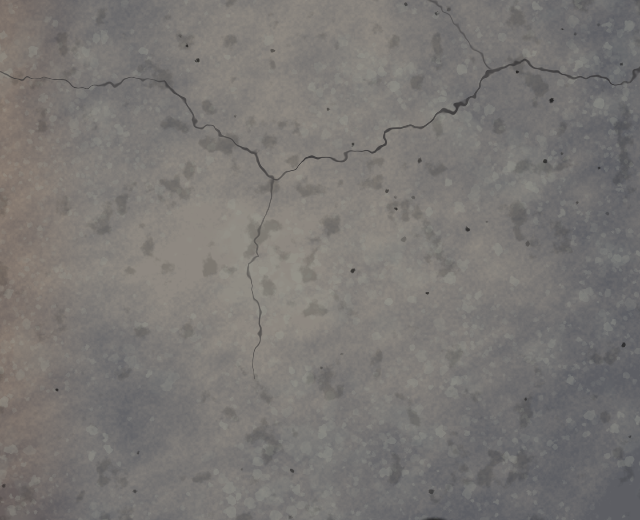
Write a Shadertoy shader that draws this texture.

```glsl
// Weathered grey concrete with pale flaking spots, dark pits and branching hairline cracks.

float hash(vec2 p) {
    vec3 q = fract(vec3(p.xyx) * 0.1031);
    q += dot(q, q.yzx + 33.33);
    return fract((q.x + q.y) * q.z);
}

float noise(vec2 p) {
    vec2 i = floor(p), f = fract(p);
    f = f * f * (3.0 - 2.0 * f);
    return mix(mix(hash(i), hash(i + vec2(1, 0)), f.x),
               mix(hash(i + vec2(0, 1)), hash(i + vec2(1, 1)), f.x), f.y);
}

float fbm(vec2 p) {
    float sum = 0.0, amp = 0.52;
    for (int i = 0; i < 5; i++) {
        sum += amp * noise(p);
        p = mat2(1.6, 1.2, -1.2, 1.6) * p + 17.3;
        amp *= 0.5;
    }
    return sum;
}

// Clustered ragged blobs, one candidate per grid cell
float blobs(vec2 p, float cells, float chance, float size) {
    vec2 g = p * cells, home = floor(g);
    float ragged = (noise(g * 3.0) - 0.5) * 0.4 + (noise(g * 7.0) - 0.5) * 0.15;
    float soft = max(0.07, cells / iResolution.y), cover = 0.0;
    for (int y = -1; y <= 1; y++)
    for (int x = -1; x <= 1; x++) {
        vec2 id = home + vec2(x, y);
        vec2 centre = id + vec2(hash(id + 3.7), hash(id + 91.3));
        float cluster = smoothstep(0.42, 0.75, fbm(centre / cells * 6.0 + 5.0));
        float present = step(hash(id + 47.1), chance * (0.12 + 2.0 * cluster));
        float radius = size * mix(0.35, 1.0, hash(id + 12.9));
        float d = length(g - centre) + ragged * size * 2.0 - radius;
        float strength = mix(0.3, 1.0, hash(id + 63.5));
        cover = max(cover, present * strength * (1.0 - smoothstep(-soft, soft, d)));
    }
    return cover;
}

float segment(vec2 p, vec2 a, vec2 b) {
    vec2 ap = p - a, ab = b - a;
    return length(ap - ab * clamp(dot(ap, ab) / dot(ab, ab), 0.0, 1.0));
}

float line(float d, float halfWidth) {
    float aa = 0.8 / iResolution.y;
    return 1.0 - smoothstep(halfWidth - aa, halfWidth + aa, d);
}

// Crack along a path, thinning from its first point to its last
float crack(vec2 p, vec2 path[7], float startWidth, float endWidth) {
    float cover = 0.0;
    for (int i = 0; i < 6; i++) {
        float width = mix(startWidth, endWidth, float(i) / 5.0);
        width *= 0.45 + 1.1 * noise(p * 38.0);
        cover = max(cover, line(segment(p, path[i], path[i + 1]), width));
    }
    return cover;
}

void mainImage(out vec4 fragColor, in vec2 fragCoord) {
    vec2 p = fragCoord / iResolution.y;

    // Broad light, cloudy stains and vertical streaks
    vec2 fall = (p - vec2(0.5, 0.66)) * vec2(1.8, 1.5);
    float tone = 0.97 * exp(-dot(fall, fall));
    tone += 0.85 * (fbm(p * 4.0) - 0.5);
    tone += 0.35 * (noise(p * vec2(11.0, 2.2) + 8.0) - 0.5) * smoothstep(0.5, 1.0, p.x);

    // Slanted mottling and fine grain
    vec2 slant = mat2(0.85, -0.53, 0.53, 0.85) * p;
    tone += 0.55 * (fbm(slant * vec2(17.0, 30.0)) - 0.5);
    tone += 0.22 * (noise(p * 190.0) - 0.5) + 0.12 * (noise(p * 390.0) - 0.5);
    vec3 color = mix(vec3(0.365, 0.37, 0.39), vec3(0.54, 0.52, 0.495), clamp(tone, 0.0, 1.1));
    color += vec3(0.035, 0.0, -0.025) * (1.0 - smoothstep(0.0, 0.2, p.x));

    // Pale worn haze and chipped flakes
    float worn = smoothstep(0.46, 0.68, fbm(p * 6.0 + 5.0));
    float haze = worn * smoothstep(0.47, 0.6, fbm(p * 19.0 + 31.0));
    float flakes = max(blobs(p, 40.0, 0.3, 0.44), 0.8 * blobs(p + 4.0, 78.0, 0.24, 0.42));
    color = mix(color, color * 0.6 + vec3(0.245, 0.25, 0.235), 0.4 * haze);
    color = mix(color, color * 0.5 + vec3(0.305, 0.31, 0.29), 0.72 * flakes);

    // Smudges and pits
    float smudge = smoothstep(0.62, 0.76, fbm(p * 25.0 + 70.0));
    color *= 1.0 - 0.13 * smudge;
    color *= 1.0 - 0.65 * blobs(p + 9.0, 65.0, 0.012, 0.3);

    // Cracks branching from a shared junction
    vec2 jitter = vec2(noise(p * 32.0), noise(p * 32.0 + 40.0)) - 0.5;
    vec2 fine = vec2(noise(p * 95.0), noise(p * 95.0 + 60.0)) - 0.5;
    vec2 c = p + 0.024 * jitter + 0.009 * fine;
    vec2 fork = vec2(0.526, 0.66), bend = vec2(0.953, 0.866);
    float right = crack(c, vec2[7](fork, vec2(0.585, 0.688), vec2(0.725, 0.705),
        vec2(0.75, 0.742), vec2(0.84, 0.768), bend, vec2(1.0, 0.876)), 0.0021, 0.0021);
    right = max(right, line(segment(c, vec2(1.0, 0.876), vec2(1.18, 0.842)), 0.0021));
    right = max(right, line(segment(c, vec2(1.18, 0.842), vec2(1.26, 0.868)), 0.002));
    float left = crack(c, vec2[7](fork, vec2(0.487, 0.715), vec2(0.41, 0.742),
        vec2(0.36, 0.8), vec2(0.313, 0.845), vec2(0.14, 0.828), vec2(-0.03, 0.868)), 0.0024, 0.0011);
    float down = crack(c, vec2[7](fork, vec2(0.521, 0.615), vec2(0.489, 0.56),
        vec2(0.502, 0.512), vec2(0.474, 0.5), vec2(0.494, 0.39), vec2(0.488, 0.28)), 0.0019, 0.0014);
    float branch = line(segment(c, bend, vec2(0.815, 1.02)), 0.0014);
    float cracks = max(max(right, 0.9 * left), max(0.7 * down, 0.65 * branch));
    color = mix(color, vec3(0.2, 0.195, 0.2), cracks * (0.5 + 0.4 * noise(p * 24.0 + 15.0)));

    // Shadowed nick on the lower edge
    float nick = length((p - vec2(0.835, -0.004)) * vec2(0.35, 1.0));
    color *= 0.35 + 0.65 * smoothstep(0.003, 0.012, nick);

    fragColor = vec4(color, 1.0);
}
```
